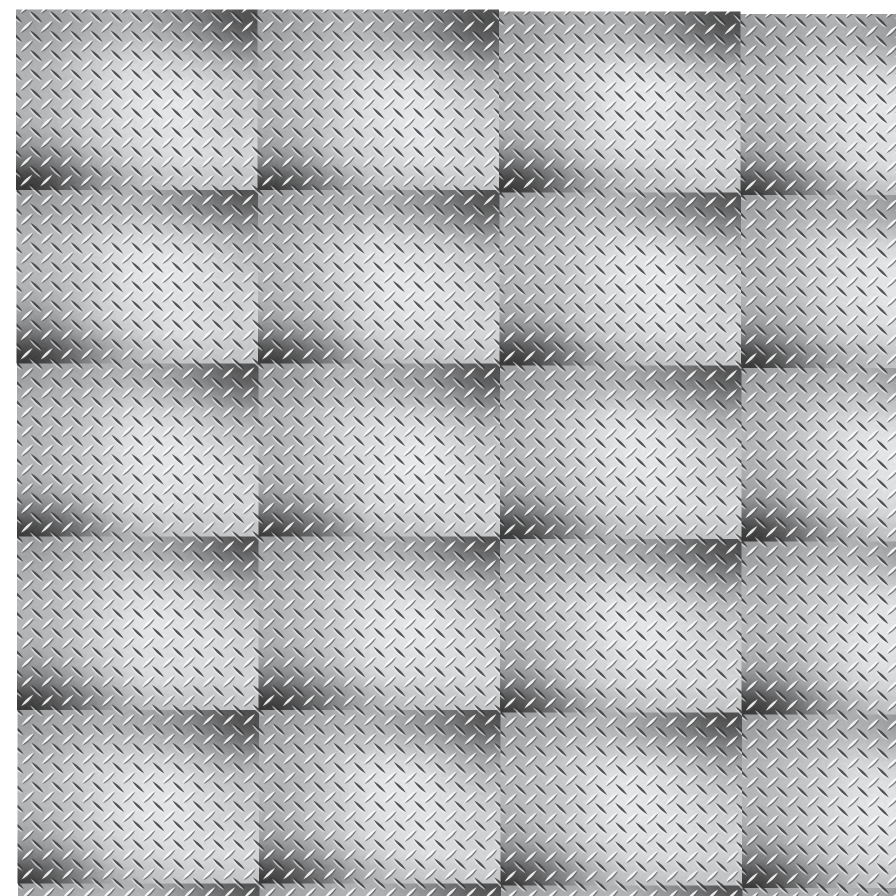
This texture is drawn by a Shadertoy shader. Its source:

```glsl
vec2 hash2(vec2 p) {
    vec3 q = fract(vec3(p.xyx) * vec3(0.1031, 0.1030, 0.0973));
    q += dot(q, q.yzx + 33.33);
    return fract((q.xx + q.yz) * q.zy) * 2.0 - 1.0;
}

float gradientNoise(vec2 p) {
    vec2 i = floor(p), f = fract(p);
    vec2 s = f * f * (3.0 - 2.0 * f);
    vec2 e = vec2(0.0, 1.0);
    float low = mix(dot(hash2(i), f), dot(hash2(i + e.yx), f - e.yx), s.x);
    float high = mix(dot(hash2(i + e.xy), f - e.xy), dot(hash2(i + e.yy), f - e.yy), s.x);
    return mix(low, high, s.y);
}

// Coverage of a lens-shaped bar; p.x runs along it, p.y across it
float bar(vec2 p, float halfWidth, float blur) {
    float taper = 1.0 - p.x * p.x / 0.17;
    return smoothstep(blur, -blur, abs(p.y) - halfWidth * taper);
}

// Brightness of one sheet: pale diagonal sheen, two dark corners
float sheen(vec2 p, vec2 id) {
    p += 0.02 * hash2(id + 7.0);
    vec2 q = 1.0 - p;
    float light = 0.85;
    light -= 0.40 * exp(-9.0 * p.x * p.x - 20.0 * p.y * p.y);
    light -= 0.36 * exp(-6.0 * q.x * q.x - 14.0 * q.y * q.y);
    light -= 0.14 * smoothstep(0.55, 0.0, p.x);
    light -= 0.09 * smoothstep(0.35, 0.0, q.y);
    light -= 0.08 * smoothstep(0.22, 0.0, p.y);
    light -= 0.09 * smoothstep(0.35, 0.0, q.x) * smoothstep(0.0, 0.7, p.y);
    light += 0.05 * exp(-14.0 * dot(p - vec2(0.6, 0.5), p - vec2(0.6, 0.5)));
    return light;
}

vec3 treadPlate(vec2 p, vec2 id, float blur) {
    float light = sheen(p, id);
    light += 0.035 * gradientNoise(p * vec2(5.0, 4.0) + id * 9.0);
    light += 0.03 * gradientNoise(p * vec2(70.0, 55.0) + id * 31.0);
    vec3 color = light * vec3(0.995, 1.0, 1.01);

    // Two interleaved lattices of bars at right angles
    vec2 grid = p * vec2(12.0, 9.0);
    vec2 a = fract(grid) - 0.5;
    vec2 b = fract(grid + 0.5) - 0.5;
    vec2 rising = vec2(a.x + a.y, a.y - a.x) * 0.707;
    vec2 falling = vec2(b.x - b.y, b.x + b.y) * 0.707;

    // Rising bars catch the light, falling bars lie in shade
    color = mix(color, vec3(0.30), 0.65 * bar(rising + vec2(0.0, 0.075), 0.06, blur));
    color = mix(color, vec3(1.0), 0.88 * bar(rising, 0.065, blur));
    color = mix(color, vec3(0.97), 0.60 * bar(falling + vec2(0.0, 0.085), 0.055, blur));
    color = mix(color, vec3(0.20, 0.20, 0.21), 0.82 * bar(falling, 0.06, blur));
    return color;
}

// Sheets laid in columns that step down slightly to the right
vec3 wall(vec2 uv, float blur) {
    float top = 1.0 - uv.y;
    float row = max(floor((top - 0.0188) / 0.1934), 0.0);
    float x = (uv.x - 0.018 - 0.0004 * row) / 0.2695;
    float column = floor(x);
    top -= 0.0026 * max(column - 1.0, 0.0);
    row = max(floor((top - 0.0188) / 0.1934), 0.0);
    float y = 1.0 - (top - 0.0188) / 0.1934 + row;
    if (x < 0.0 || top < 0.0104) return vec3(1.0);
    return treadPlate(vec2(x - column, y), vec2(column, row), blur);
}

void mainImage(out vec4 fragColor, in vec2 fragCoord) {
    float blur = 0.35 / (0.022 * iResolution.y);
    vec3 color = vec3(0.0);
    // Average four samples per pixel to soften the seams
    for (int i = 0; i < 4; i++) {
        vec2 offset = vec2(i % 2, i / 2) * 0.5 - 0.25;
        color += wall((fragCoord + offset) / iResolution.xy, blur) / 4.0;
    }
    fragColor = vec4(clamp(color, 0.0, 1.0), 1.0);
}
```
